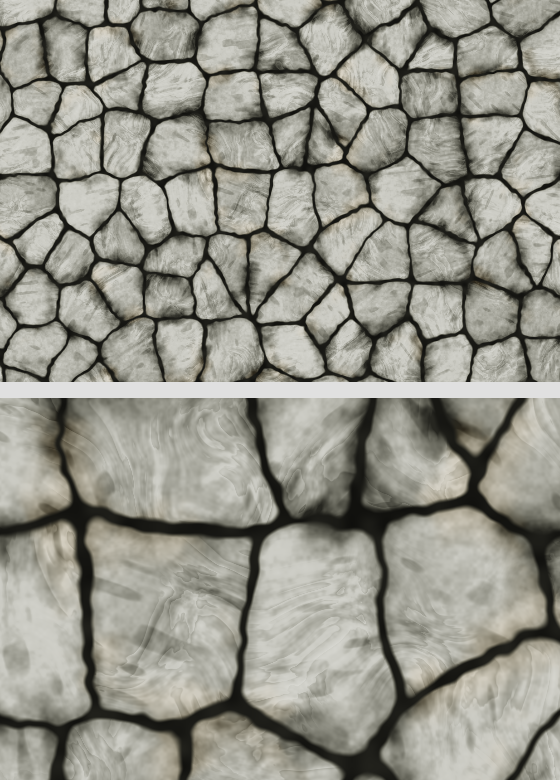
Top: the whole. Bottom: its middle third, enlarged.
Reproduce this texture procedurally as a WebGL 2 fragment shader.

```glsl
#version 300 es
precision highp float;
// Dry-laid wall of pale, rough-hewn grey stones with dark narrow joints.

uniform vec2 u_resolution;
out vec4 fragColor;

vec2 hash2(vec2 p) {
    vec3 q = fract(vec3(p.xyx) * vec3(0.1031, 0.1030, 0.0973));
    q += dot(q, q.yzx + 33.33);
    return fract((q.xx + q.yz) * q.zy);
}

float noise(vec2 p) {
    vec2 i = floor(p), f = fract(p);
    f = f * f * (3.0 - 2.0 * f);
    float low = mix(hash2(i).x, hash2(i + vec2(1, 0)).x, f.x);
    float high = mix(hash2(i + vec2(0, 1)).x, hash2(i + vec2(1, 1)).x, f.x);
    return mix(low, high, f.y);
}

float fbm(vec2 p) {
    float sum = 0.0, amp = 0.5;
    for (int i = 0; i < 5; i++) {
        sum += amp * noise(p);
        p = mat2(1.6, 1.2, -1.2, 1.6) * p + 7.3;
        amp *= 0.5;
    }
    return sum;
}

float smoothMin(float a, float b, float k) {
    float h = max(k - abs(a - b), 0.0) / k;
    return min(a, b) - 0.25 * h * h * k;
}

vec2 seedPoint(vec2 cell) {
    return cell + 0.5 + 0.78 * (hash2(cell + 41.0) - 0.5);
}

// Distance to the rounded stone outline; also yields the stone's cell.
float stoneEdge(vec2 p, out vec2 stone) {
    vec2 base = floor(p);
    float nearest = 9.0;
    for (int y = -1; y <= 1; y++)
    for (int x = -1; x <= 1; x++) {
        vec2 cell = base + vec2(x, y);
        vec2 r = seedPoint(cell) - p;
        if (dot(r, r) < nearest) {
            nearest = dot(r, r);
            stone = cell;
        }
    }
    vec2 a = seedPoint(stone) - p;
    float edge = 1.0;
    for (int y = -2; y <= 2; y++)
    for (int x = -2; x <= 2; x++) {
        if (x == 0 && y == 0) continue;
        vec2 b = seedPoint(stone + vec2(x, y)) - p;
        edge = smoothMin(edge, dot(0.5 * (a + b), normalize(b - a)), 0.09);
    }
    return edge;
}

// Split-rock surface, stretched along the bedding of the stone.
float relief(vec2 q) {
    vec2 bend = vec2(noise(q * 2.3), noise(q * 2.3 + 19.0));
    return fbm(q * vec2(1.7, 3.6) + 1.5 * bend);
}

void main() {
    vec2 p = 7.4 * gl_FragCoord.xy / u_resolution.y + 20.0;

    // Slightly uneven outlines
    vec2 wobble = vec2(noise(p * 2.6), noise(p * 2.6 + 31.0)) - 0.5;
    vec2 chips = vec2(noise(p * 11.0), noise(p * 11.0 + 57.0)) - 0.5;
    vec2 stone;
    float edge = stoneEdge(p + 0.11 * wobble + 0.035 * chips, stone);
    vec2 id = hash2(stone + 7.0);

    // Each stone has its own bedding direction
    float angle = 6.2832 * id.y;
    mat2 turn = mat2(cos(angle), sin(angle), -sin(angle), cos(angle));
    vec2 q = turn * (p - stone) + 40.0 * id;
    float height = relief(q);
    float slope = relief(q + turn * vec2(-0.035, 0.035)) - height;

    // Flaked ledges with crisp breaks
    float ledge = fract(height * 6.0);
    ledge *= 1.0 - smoothstep(0.86, 1.0, ledge);
    float rough = smoothstep(0.35, 0.65, noise(q * 1.6 + 5.0));

    float tone = 0.745 + 0.13 * (id.x - 0.5);
    tone += 0.22 * (fbm(p * 1.3 + 3.0) - 0.48);
    tone -= 0.75 * slope * (0.45 + 0.55 * rough);
    tone += 0.13 * (ledge - 0.42) * rough;
    tone += 0.07 * (noise(p * 20.0) - 0.5) + 0.05 * (noise(p * 41.0) - 0.5);

    // Weathering gathers at the rims and in scattered dark patches
    float grime = smoothstep(0.40, 0.66, fbm(p * 2.1 + 60.0));
    float rim = smoothstep(0.34, 0.02, edge);
    tone -= 0.34 * rim * grime * (0.55 + 0.9 * noise(q * vec2(5.0, 13.0)));
    tone -= 0.13 * smoothstep(0.13, 0.02, edge);
    tone -= 0.12 * smoothstep(0.72, 0.88, noise(q * vec2(4.0, 11.0) + 9.0));
    tone = min(tone, 0.79 + 0.3 * (tone - 0.79));

    // Deep joints of varying width
    float gap = 0.002 + 0.024 * noise(p * 3.4 + 12.0);
    float face = smoothstep(gap, gap + 0.036, edge);
    tone = mix(0.06 + 0.07 * noise(p * 9.0), max(tone, 0.15), face);

    // Greenish-grey mid tones with a few ochre stains
    vec3 colour = vec3(tone, tone, tone - 0.18 * tone * (1.0 - tone));
    float ochre = smoothstep(0.56, 0.72, fbm(p * 1.5 + 90.0)) * face;
    colour += ochre * rim * vec3(0.03, 0.005, -0.025);
    fragColor = vec4(clamp(colour, 0.0, 1.0), 1.0);
}
```
